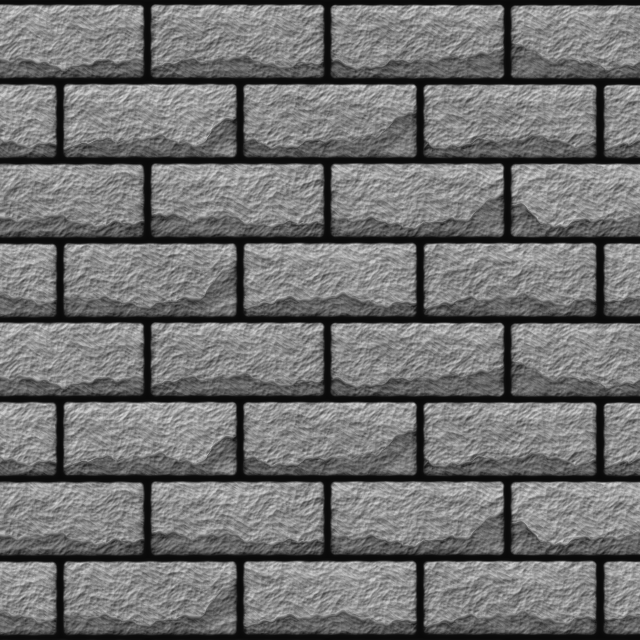
Reproduce this texture procedurally as a Shadertoy shader.

```glsl
// Running-bond wall of split-face grey stone bricks with dark recessed joints.
#define BRICK_PITCH vec2(0.2812, 0.1242)
#define JOINT_WIDTH vec2(0.0125, 0.0110)
#define EVEN_ROW_START vec2(0.0940, 0.0035)
#define ODD_ROW_SHIFT 0.1365
#define VARIANT_ROWS 4.0
#define CORNER_RADIUS 0.007
#define EDGE_SOFTNESS 0.0022
#define GRAIN_CONTRAST 0.46
#define LIGHT_DIR vec2(-0.5, 0.86)
#define STONE_TONE 0.545
#define CHIP_TONE 0.41
#define JOINT_TONE 0.035

vec2 hash2(vec2 p) {
    vec3 q = fract(p.xyx * vec3(0.1031, 0.1030, 0.0973));
    q += dot(q, q.yzx + 33.33);
    return fract((q.xx + q.yz) * q.zy);
}

// Distance to the nearest scattered cell point.
float cells(vec2 p) {
    vec2 base = floor(p), f = p - base;
    float nearest = 4.0;
    for (int y = -1; y <= 1; y++)
    for (int x = -1; x <= 1; x++) {
        vec2 cell = vec2(x, y);
        vec2 delta = cell + hash2(base + cell) - f;
        nearest = min(nearest, dot(delta, delta));
    }
    return sqrt(nearest);
}

// Rough stone height: three layers of warped cells.
float stoneHeight(vec2 p) {
    p += 0.004 * sin(p.yx * vec2(97.0, 83.0));
    return cells(p * vec2(38.0, 50.0))
         + 0.7 * cells(p * vec2(82.0, 98.0) + 17.0)
         + 0.45 * cells(p * vec2(150.0, 175.0) + 41.0);
}

// Broken outline made of layered sines, roughly -1 to 1.
float ragged(float x, float seed) {
    return 0.50 * sin(x * 7.0 + seed) + 0.28 * sin(x * 17.0 + seed * 2.3)
         + 0.18 * sin(x * 39.0 + seed * 3.7) + 0.10 * sin(x * 83.0 + seed * 5.1);
}

float roundedBox(vec2 p, vec2 halfSize, float radius) {
    vec2 q = abs(p) - halfSize + radius;
    return length(max(q, 0.0)) + min(max(q.x, q.y), 0.0) - radius;
}

float stoneTone(vec2 uv, vec2 grainPos, vec2 id) {
    vec2 rndA = hash2(id + 11.0), rndB = hash2(id + 29.0);
    float seed = 6.283 * rndA.x;

    // Directional relief shading
    float relief = stoneHeight(grainPos) - stoneHeight(grainPos + 0.0026 * LIGHT_DIR);
    float tone = STONE_TONE + 0.05 * (uv.y - 0.5) + 0.04 * (rndB.y - 0.5);
    tone += 0.025 * ragged(uv.x + 0.6 * uv.y, seed + 2.0);

    // Smoother, paler ledge along the top
    float ledge = uv.y - 0.77 - 0.12 * ragged(uv.x * 0.8, seed + 4.0);
    tone += 0.05 * smoothstep(-0.03, 0.05, ledge);
    tone -= 0.06 * exp(-pow(ledge * 22.0, 2.0)) * smoothstep(-0.4, 0.6, ragged(uv.x, seed + 1.0));

    // Broken lower face under a shadowed crease, climbing at one end
    float endSide = rndB.x < 0.65 ? uv.x : 1.0 - uv.x;
    float crease = 0.22 + 0.11 * ragged(uv.x, seed)
                 + 0.5 * rndA.y * rndA.y * smoothstep(0.75, 0.97, endSide);
    float drop = crease - uv.y + 0.05 * relief;
    float below = smoothstep(-0.015, 0.025, drop);
    float strength = 0.55 + 0.45 * ragged(uv.x * 0.9, seed + 3.0);
    float fade = exp(-max(drop, 0.0) * 13.0);
    float chip = mix(CHIP_TONE, tone, smoothstep(0.22, 0.55, drop));
    tone += 0.06 * (1.0 - below) * exp(min(drop, 0.0) * 22.0);
    tone = mix(tone, chip, below) - 0.24 * below * fade * strength;

    return tone + GRAIN_CONTRAST * relief * mix(1.0, 0.75, below);
}

void mainImage(out vec4 fragColor, in vec2 fragCoord) {
    vec2 p = fragCoord / iResolution.xy;
    float pixel = 1.0 / min(iResolution.x, iResolution.y);

    // Brick index and position inside it
    vec2 wall = p - EVEN_ROW_START;
    float row = floor(wall.y / BRICK_PITCH.y);
    wall.x -= ODD_ROW_SHIFT * mod(row, 2.0);
    vec2 brick = vec2(floor(wall.x / BRICK_PITCH.x), row);
    vec2 local = wall - (brick + 0.5) * BRICK_PITCH;
    vec2 halfSize = 0.5 * (BRICK_PITCH - JOINT_WIDTH);
    vec2 uv = local / (2.0 * halfSize) + 0.5;
    vec2 id = vec2(brick.x + 3.0, mod(row, VARIANT_ROWS));
    vec2 grainPos = local + 0.5 * id + 1.0;

    // Slightly worn outline
    float wear = 0.0005 * (sin(grainPos.x * 140.0) + sin(grainPos.y * 190.0 + id.x));
    float dist = roundedBox(local, halfSize, CORNER_RADIUS) + wear;
    float soft = max(EDGE_SOFTNESS, pixel);
    float inside = 1.0 - smoothstep(-soft, soft, dist);

    // Stone, darkened rim, lit top arris, then joint
    float tone = stoneTone(uv, grainPos, id);
    float rim = smoothstep(-0.009, 0.0, dist);
    tone += rim * mix(-0.13, 0.02, smoothstep(0.85, 1.0, uv.y));
    float joint = JOINT_TONE + 0.04 * exp(-max(dist, 0.0) * 400.0);
    float grey = mix(joint, clamp(tone, 0.1, 0.8), inside);
    fragColor = vec4(vec3(grey), 1.0);
}
```
